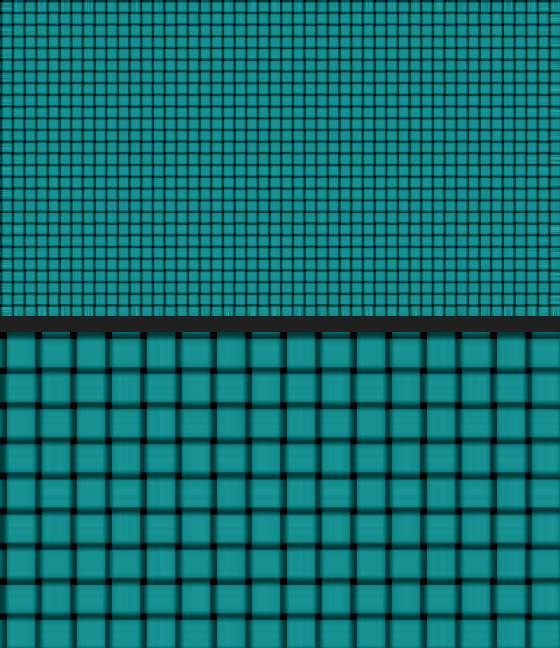
Top: the whole. Bottom: its middle third, enlarged.
This pattern is drawn by a WebGL 1 fragment shader. Its source:

```glsl
precision highp float;
// Plain weave of glossy teal bands with fine fibres and dark holes between them.

uniform vec2 u_resolution;

#define CELLS vec2(48.0, 27.0)      // crossings across and down
#define OFFSET vec2(0.10, -0.10)    // shift of the weave, in cells
#define HALF_WIDTH 0.40             // half of a band, in cells
#define BAND_COLOR vec3(0.09, 0.57, 0.57)
#define HOLE_COLOR vec3(0.0, 0.02, 0.02)
#define DIP_SHADE 0.42              // brightness where a band dives under
#define RIM_SHADE 0.85              // brightness at the rim of a band
#define FIBRES 12.0                 // fibres per cell
#define FIBRE_DEPTH 0.025           // fibre contrast everywhere
#define FRAY_DEPTH 0.16             // extra contrast at the tile border
#define FRAY_REACH 45.0             // how fast that extra contrast fades

const float PI = 3.14159265;

float hash(vec2 p) {
  vec3 q = fract(vec3(p.xyx) * 0.1031);
  q += dot(q, q.yzx + 33.33);
  return fract((q.x + q.y) * q.z);
}

// Smooth 1D noise that wraps after a whole number of fibres.
float fibreNoise(float x, float period, float seed) {
  float i = floor(x);
  float f = fract(x);
  float a = hash(vec2(mod(i, period), seed));
  float b = hash(vec2(mod(i + 1.0, period), seed));
  return mix(a, b, f * f * (3.0 - 2.0 * f)) - 0.5;
}

// height: 1 on top of a crossing, -1 beneath one; travel: 0..1 along the tile.
vec3 bandColor(float across, float height, float fibre, float travel) {
  float lit = mix(DIP_SHADE, 1.0, smoothstep(-0.1, 0.6, height));
  float rim = pow(min(abs(across) / HALF_WIDTH, 1.0), 6.0);
  float border = 0.5 - abs(travel - 0.5);
  float contrast = FIBRE_DEPTH + FRAY_DEPTH * exp(-FRAY_REACH * border);
  float shade = lit * mix(1.0, RIM_SHADE, rim) * (1.0 + 2.0 * contrast * fibre);
  // Red fades faster than the other channels, so shadows deepen in hue.
  return BAND_COLOR * vec3(pow(shade, 6.0), shade, shade);
}

float bandMask(float across, float pixel) {
  return 1.0 - smoothstep(-0.5 * pixel, 0.5 * pixel, abs(across) - HALF_WIDTH);
}

void main() {
  vec2 uv = gl_FragCoord.xy / u_resolution;
  vec2 p = uv * CELLS - OFFSET;
  vec2 cell = mod(floor(p), CELLS);
  vec2 local = fract(p) - 0.5;
  vec2 pixel = CELLS / u_resolution;

  // Alternate which band lies on top.
  float upright = mod(cell.x + cell.y, 2.0);
  float side = 2.0 * upright - 1.0;
  vec2 height = vec2(side, -side) * cos(PI * local.yx);

  // x holds the upright band, y the level one.
  vec2 count = CELLS * FIBRES;
  float uprightFibre = fibreNoise(p.x * FIBRES, count.x, 3.0);
  float levelFibre = fibreNoise(p.y * FIBRES, count.y, 17.0);
  vec3 uprightColor = bandColor(local.x, height.x, uprightFibre, uv.y);
  vec3 levelColor = bandColor(local.y, height.y, levelFibre, uv.x);
  float uprightMask = bandMask(local.x, pixel.x);
  float levelMask = bandMask(local.y, pixel.y);

  // Lay the lower band over the hole, then the upper band over both.
  vec3 underColor = mix(uprightColor, levelColor, upright);
  vec3 overColor = mix(levelColor, uprightColor, upright);
  float underMask = mix(uprightMask, levelMask, upright);
  float overMask = mix(levelMask, uprightMask, upright);
  vec3 color = mix(HOLE_COLOR, underColor, underMask);
  color = mix(color, overColor, overMask);

  gl_FragColor = vec4(color, 1.0);
}
```
